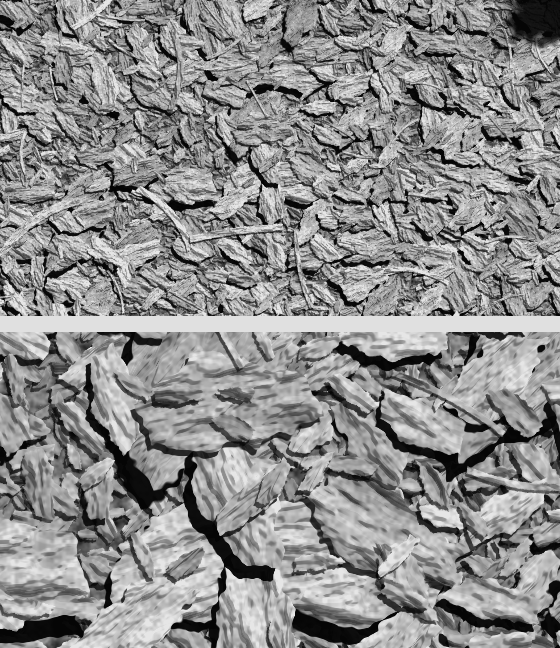
Top: the whole. Bottom: its middle third, enlarged.
This texture is drawn by a Shadertoy shader. Its source:

```glsl
// Sunlit grey bark mulch: rough overlapping chips, fine litter and pale twigs with hard shadows.

const vec2 TO_LIGHT = vec2(0.55, 0.835);
const float GROUND_TONE = 0.42;
const float TONE_SPREAD = 0.2;      // brightness variation between pieces
const float EDGE_ROUGHNESS = 0.55;  // relative to half width
const float SHADOW_GAP = 0.0025;    // shortest shadow
const float DEEP_SHADOW = 0.06;
const float SOFT_SHADOW = 0.42;
const vec2 GRAIN = vec2(20.0, 62.0); // along and across the fibres
const float TERRACES = 8.0;
const float SPECKLE = 0.13;
const float TWIG_ASPECT = 0.15;
const int LAYER_COUNT = 9;

// Cell size, presence, width to length ratio, tone; from bottom to top
const vec4 LAYERS[LAYER_COUNT] = vec4[LAYER_COUNT](
    vec4(0.026, 0.90, 0.50, 0.61), vec4(0.040, 0.85, 0.42, 0.64),
    vec4(0.060, 0.70, 0.48, 0.66), vec4(0.175, 0.68, 0.55, 0.69),
    vec4(0.130, 0.62, 0.52, 0.69), vec4(0.090, 0.48, 0.45, 0.70),
    vec4(0.045, 0.20, 0.35, 0.68), vec4(0.210, 0.16, 0.075, 0.78),
    vec4(0.110, 0.18, 0.060, 0.72));

float hash(vec2 p) {
    return fract(sin(dot(p, vec2(127.1, 311.7))) * 43758.5453);
}

float noise(vec2 p) {
    vec2 i = floor(p), f = fract(p);
    f = f * f * (3.0 - 2.0 * f);
    return mix(mix(hash(i), hash(i + vec2(1, 0)), f.x),
               mix(hash(i + vec2(0, 1)), hash(i + vec2(1, 1)), f.x), f.y);
}

float fbm(vec2 p) {
    float sum = 0.0, amp = 0.54;
    for (int i = 0; i < 3; i++) {
        sum += amp * noise(p);
        p = p * 2.1 + 13.7;
        amp *= 0.53;
    }
    return sum;
}

// Ragged polygon for chips, bent bar for twigs
float chipDistance(vec2 p, vec2 halfSize, float seed) {
    float rough = (fbm(p / halfSize.y * 1.8 + seed * 61.0) - 0.5) * halfSize.y;
    if (halfSize.y < TWIG_ASPECT * halfSize.x) {
        p.y += (seed - 0.5) * 0.5 * p.x * p.x / halfSize.x;
        vec2 q = abs(p) - halfSize;
        return max(q.x, q.y) + 0.4 * rough;
    }
    float d = -1.0;
    for (int i = 0; i < 6; i++) {
        float k = float(i);
        float a = (k + 0.6 * (hash(vec2(seed * 91.0, k)) - 0.5)) * 1.0472;
        float reach = 0.72 + 0.3 * hash(vec2(k + 7.0, seed * 53.0));
        vec2 n = vec2(cos(a), sin(a)) / halfSize;
        d = max(d, (dot(p, n) - reach) / length(n));
    }
    return d + EDGE_ROUGHNESS * rough;
}

float terrace(float h) {
    h *= TERRACES;
    return floor(h) + smoothstep(0.3, 0.7, fract(h));
}

// Flaky fibres lit from one side
float barkRelief(vec2 p, vec2 light, float seed) {
    vec2 offset = seed * vec2(83.0, 47.0);
    float here = fbm(p * GRAIN + offset);
    float ahead = fbm((p + light * 0.005) * GRAIN + offset);
    float ledge = terrace(here) - terrace(ahead);
    return 0.07 * clamp(ledge, 0.0, 1.0) + 0.24 * clamp(ledge, -1.3, 0.0)
         + 0.35 * (here - 0.5);
}

// Draws one scattered layer and its shadows over the tone below
float addLayer(float tone, vec2 p, vec4 layer, float index, float px) {
    vec2 home = floor(p / layer.x);
    for (int y = -1; y <= 1; y++)
    for (int x = -1; x <= 1; x++) {
        vec2 cell = home + vec2(x, y);
        vec2 id = cell + index * 37.0;
        if (hash(id + 0.31) > layer.y) continue;
        float seed = hash(id + 5.17);
        vec2 jitter = vec2(hash(id + 1.73), hash(id + 2.41)) - 0.5;
        vec2 q = p - (cell + 0.5 + 0.5 * jitter) * layer.x;
        float halfLength = layer.x * mix(0.45, 0.74, hash(id + 3.9));
        if (length(q) > halfLength * 1.5 + 0.02) continue;

        vec2 halfSize = halfLength * vec2(1.0, layer.z * mix(0.75, 1.3, hash(id + 8.3)));
        float angle = -0.25 + 2.7 * (hash(id + 6.7) - 0.5);
        float c = cos(angle), s = sin(angle);
        mat2 toLocal = mat2(c, -s, s, c);
        vec2 local = toLocal * q, light = toLocal * TO_LIGHT;
        float thickness = SHADOW_GAP + halfSize.y * mix(0.06, 0.42, hash(id + 9.1));

        float d = chipDistance(local, halfSize, seed);
        float dLight = chipDistance(local + light * thickness, halfSize, seed);
        float shadow = 1.0 - smoothstep(-px, px, dLight);
        float depth = mix(SOFT_SHADOW, DEEP_SHADOW, smoothstep(0.003, 0.011, thickness));
        tone *= mix(1.0, depth, shadow);

        float cover = 1.0 - smoothstep(-px, px, d);
        if (cover > 0.0) {
            float rim = smoothstep(-0.3 * halfSize.y, 0.0, d);
            float bevel = clamp((dLight - d) / thickness, -1.0, 0.5) * rim;
            float surface = layer.w + TONE_SPREAD * (hash(id + 4.6) - 0.5)
                          + barkRelief(local, light, seed) + 0.13 * bevel;
            tone = mix(tone, surface, cover);
        }
    }
    return tone;
}

void mainImage(out vec4 fragColor, in vec2 fragCoord) {
    vec2 p = fragCoord / iResolution.y;
    float px = 0.75 / iResolution.y;

    // Crumbled ground
    float tone = GROUND_TONE + 0.9 * (fbm(p * 75.0) - 0.5);

    // Litter, chips and twigs
    for (int i = 0; i < LAYER_COUNT; i++)
        tone = addLayer(tone, p, LAYERS[i], float(i) + 1.0, px);

    // Mineral speckle, slight falloff and the shaded upper right corner
    tone *= 1.0 + SPECKLE * 2.0 * (noise(p * 240.0) - 0.5);
    tone *= 1.04 - 0.08 * p.y;
    vec2 corner = vec2(iResolution.x / iResolution.y, 1.0) - p;
    float ragged = length(corner * vec2(0.85, 1.0)) + 0.16 * (fbm(p * 14.0) - 0.5);
    tone *= mix(0.1, 1.0, smoothstep(0.11, 0.17, ragged));

    fragColor = vec4(vec3(clamp(tone, 0.02, 0.9)), 1.0);
}
```
